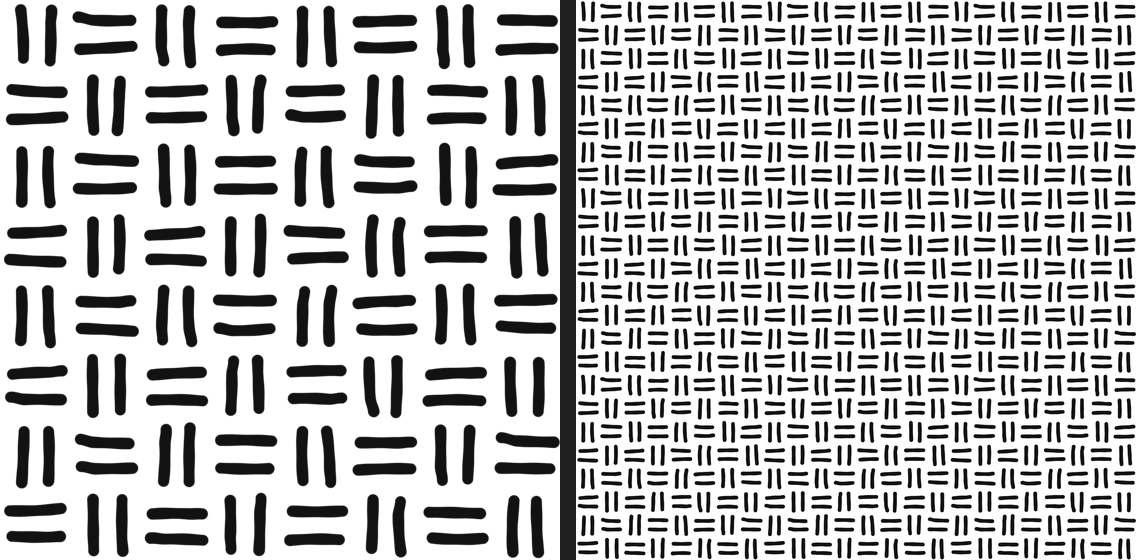
Left, the tile; right, the same tile 3 across and 3 down.
Write a WebGL 2 fragment shader that draws this pattern.

```glsl
#version 300 es
precision highp float;
// Hand-inked basket weave: an 8 x 8 checker of cells, each holding a pair of
// round-ended strokes, upright and level in turn. Every stroke is a capsule
// around a slightly tilted, bent and hooked spine, varied by a hash of its cell.

uniform vec2 u_resolution;
out vec4 fragColor;

// Lengths below are in cells unless noted.
const float CELLS = 8.0;                  // repeats across and down (even)
const vec2 GRID_SHIFT = vec2(0.016, -0.01);
const float HALF_LENGTH = 0.362;          // spine half length
const float LENGTH_VARIATION = 0.02;
const float RADIUS = 0.080;               // half of the line width
const float RADIUS_WOBBLE = 0.003;
const float HALF_GAP = 0.194;             // pair axis to stroke axis
const float GAP_VARIATION = 0.022;
const float SLIDE = 0.025;                // shift along the stroke
const float PAIR_SHIFT = 0.028;           // shift of the pair across
const float TILT = 0.055;
const float BEND = 0.14;
const float HOOK = 0.035;                 // sideways kick at one end
const float EDGE_SOFTNESS = 0.012;
const vec3 PAPER = vec3(1.0);
const vec3 INK = vec3(0.07);

float hash(vec2 p) {
    return fract(sin(dot(p, vec2(127.1, 311.7))) * 43758.5453);
}

// Random value from -1 to 1, one per cell and channel.
float vary(vec2 cell, float channel) {
    return 2.0 * hash(cell + channel * vec2(17.3, 9.7)) - 1.0;
}

// Signed distance to one stroke; p.x runs along it, p.y across it.
float strokeDistance(vec2 p, vec2 cell, float channel) {
    p.x -= SLIDE * vary(cell, channel);
    float halfLength = HALF_LENGTH + LENGTH_VARIATION * vary(cell, channel + 1.0);
    float t = clamp(p.x, -halfLength, halfLength);

    // Spine: tilt, a gentle bow and an occasional hooked end.
    float tilt = TILT * vary(cell, channel + 2.0);
    float bend = BEND * vary(cell, channel + 3.0);
    float hook = HOOK * pow(vary(cell, channel + 4.0), 3.0);
    float hookEnd = vary(cell, channel + 5.0) < 0.0 ? -1.0 : 1.0;
    float spine = tilt * t + bend * (t * t - 0.045)
                + hook * smoothstep(0.16, 0.36, t * hookEnd);

    // Uneven pen pressure.
    float phase = 3.14159 * vary(cell, channel + 6.0);
    float radius = RADIUS + RADIUS_WOBBLE * sin(13.0 * t + phase);
    return length(vec2(p.x - t, p.y - spine)) - radius;
}

void main() {
    vec2 grid = gl_FragCoord.xy / u_resolution * CELLS - GRID_SHIFT;
    vec2 cell = mod(floor(grid), CELLS);
    vec2 p = fract(grid) - 0.5;

    // Odd cells are upright, even cells level.
    bool upright = mod(cell.x + cell.y, 2.0) > 0.5;
    if (upright) p = p.yx;
    p.y -= PAIR_SHIFT * vary(cell, 1.0);

    // The two strokes of the pair.
    float d = 1.0;
    for (int i = 0; i < 2; i++) {
        float side = float(2 * i - 1);
        float channel = 10.0 + 10.0 * float(i);
        float offset = side * HALF_GAP + GAP_VARIATION * vary(cell, channel + 7.0);
        d = min(d, strokeDistance(p - vec2(0.0, offset), cell, channel));
    }

    // Soft edge, never narrower than about one pixel.
    float pixel = CELLS / min(u_resolution.x, u_resolution.y);
    float edge = max(EDGE_SOFTNESS, 0.7 * pixel);
    float ink = 1.0 - smoothstep(-edge, edge, d);
    fragColor = vec4(mix(PAPER, INK, ink), 1.0);
}
```
